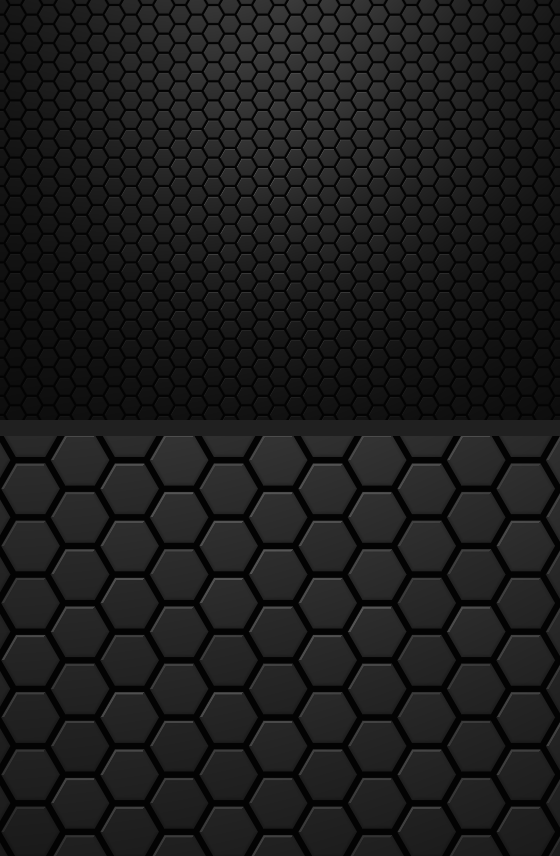
Top: the whole. Bottom: its middle third, enlarged.
Reproduce this pattern procedurally as a Shadertoy shader.

```glsl
const vec2 LATTICE = vec2(1.7320508, 1.0);
const vec2 SLANT = vec2(0.8660254, 0.5);
const float PITCH = 0.04538;      // cell height as a share of canvas height
const float HALF_GAP = 0.055;     // groove half width in cell units
const vec3 GROOVE_COLOR = vec3(0.012);

float hash(vec2 p) {
    return fract(sin(dot(p, vec2(127.1, 311.7))) * 43758.5453);
}

// Offset from the centre of the nearest flat-topped hexagon
vec2 hexLocal(vec2 q) {
    vec2 a = q - LATTICE * floor(q / LATTICE + 0.5);
    vec2 b = q - LATTICE * (floor(q / LATTICE) + 0.5);
    return dot(a, a) < dot(b, b) ? a : b;
}

// Outward normal of the closest side in xy, distance to that side in z
vec3 hexSide(vec2 local) {
    vec2 h = abs(local);
    float slanted = dot(h, SLANT);
    vec2 normal = h.y > slanted ? vec2(0.0, 1.0) : SLANT;
    vec2 side = vec2(local.x < 0.0 ? -1.0 : 1.0, local.y < 0.0 ? -1.0 : 1.0);
    return vec3(normal * side, 0.5 - max(h.y, slanted));
}

float glow(vec2 p, vec2 center, vec2 falloff) {
    vec2 d = p - center;
    return exp(-dot(d * d, falloff));
}

float band(float x, float center, float halfWidth, float blur) {
    return 1.0 - smoothstep(halfWidth - blur, halfWidth + blur, abs(x - center));
}

void mainImage(out vec4 fragColor, in vec2 fragCoord) {
    vec2 p = (fragCoord - vec2(0.5 * iResolution.x, 0.0)) / iResolution.y;
    float pixel = 1.0 / (iResolution.y * PITCH);

    vec2 q = (p - vec2(-0.0015, 0.466)) / PITCH;
    vec2 local = hexLocal(q);
    vec2 cell = floor(2.0 * (q - local) / LATTICE + 0.5);
    vec3 side = hexSide(local);

    // Wide light from above, fading to the sides and the bottom
    float light = 0.048 + 0.165 * glow(p, vec2(0.02, 0.92), vec2(3.2, 2.4));

    // Tile face with a slight slope and tone variation
    float tone = 0.95 + 0.1 * hash(cell);
    float slope = 1.0 + 0.14 * dot(local, vec2(-0.4, 0.9));
    float innerShade = mix(0.82, 1.0, smoothstep(HALF_GAP, 0.13, side.z));
    float face = light * tone * slope * innerShade;

    // Thin bevel glint on the top and upper left sides
    float facing = max(dot(side.xy, vec2(-0.45, 0.89)), 0.0);
    float glintLight = 0.02 + 0.17 * glow(p, vec2(0.0, 0.52), vec2(5.0, 6.0));
    float glint = band(side.z, HALF_GAP + 0.025, 0.018, 0.5 * pixel);
    face += glint * facing * glintLight * mix(0.55, 1.15, hash(cell + 19.0));

    // Dark groove between tiles
    float tile = smoothstep(HALF_GAP - 0.6 * pixel, HALF_GAP + 0.6 * pixel, side.z);
    vec3 color = mix(GROOVE_COLOR, vec3(face), tile);
    fragColor = vec4(color, 1.0);
}
```
